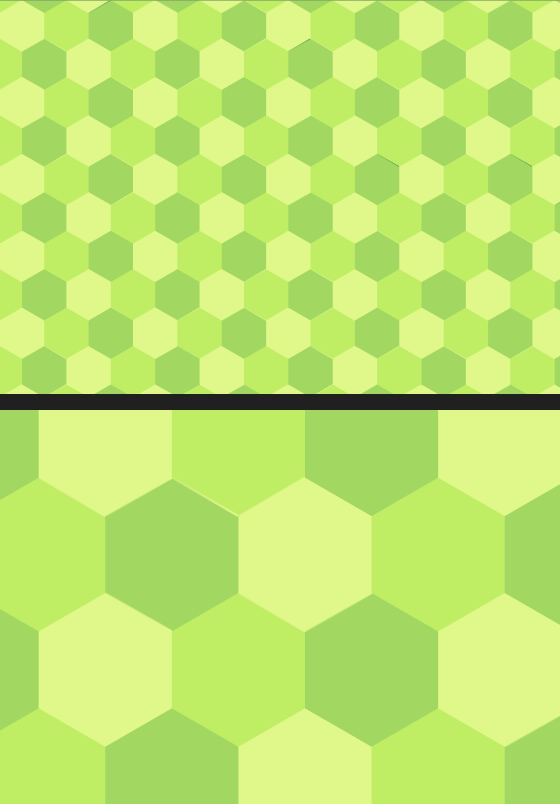
Top, the full canvas; bottom, a detail of the centre.
Write a WebGL 1 fragment shader that draws this pattern.

```glsl
precision highp float;
// Honeycomb of pointy-top hexagons in three greens, colours cycling along each row.
// Each point finds its two nearest cell centres; their bisector gives the smooth edge.
// Some slanted edges carry a tapered hairline seam, pale or dark, chosen by hash.

uniform vec2 u_resolution;

// Lengths are in canvas heights unless noted
const float PITCH = 0.11265;               // width of one hexagon
const vec2 FIRST_CENTRE = vec2(0.0559, 0.0654); // from the top left corner
const float ROW_STEP = 0.8660254;          // row spacing, in pitches
const vec3 PALE = vec3(0.878, 0.969, 0.541);
const vec3 LIME = vec3(0.749, 0.933, 0.396);
const vec3 LEAF = vec3(0.635, 0.847, 0.384);
const vec3 DARK_SEAM = vec3(0.30, 0.60, 0.28);
const vec3 RIM = vec3(0.50, 0.64, 0.40);
const float SEAM_HALF_WIDTH = 0.008;       // in pitches
const float PALE_SEAM_SHARE = 0.35;
const float DARK_SEAM_SHARE = 0.10;
const float RIM_WIDTH = 0.0018;

float hash(vec2 p) {
  return fract(sin(dot(p, vec2(127.1, 311.7))) * 43758.545);
}

// Cells are (column, row); odd rows shift half a pitch to the right
vec2 cellCentre(vec2 cell) {
  return vec2(cell.x + 0.5 * mod(cell.y, 2.0), cell.y * ROW_STEP);
}

float colourIndex(vec2 cell) {
  return floor(mod(cell.x + 2.0 * mod(cell.y, 2.0) + 0.5, 3.0));
}

vec3 cellColour(vec2 cell) {
  float k = colourIndex(cell);
  return k < 0.5 ? PALE : (k < 1.5 ? LIME : LEAF);
}

// Fraction of a pixel covered by a line centred at distance zero
float lineCoverage(float d, float halfWidth, float pixel) {
  float lo = max(-halfWidth, d - 0.5 * pixel);
  float hi = min(halfWidth, d + 0.5 * pixel);
  return max(hi - lo, 0.0) / pixel;
}

void main() {
  vec2 uv = gl_FragCoord.xy / u_resolution.y;
  vec2 fromTop = vec2(uv.x, 1.0 - uv.y);
  vec2 p = (fromTop - FIRST_CENTRE) / PITCH;
  float pixel = 1.0 / (u_resolution.y * PITCH);

  // Nearest and second nearest cells among the four surrounding centres
  vec2 near = vec2(0.0);
  vec2 next = vec2(0.0);
  float nearD = 1e3;
  float nextD = 1e3;
  for (int j = 0; j < 2; j++) {
    float row = floor(p.y / ROW_STEP) + float(j);
    float col = floor(p.x - 0.5 * mod(row, 2.0));
    for (int i = 0; i < 2; i++) {
      vec2 cell = vec2(col + float(i), row);
      vec2 offset = p - cellCentre(cell);
      float d = dot(offset, offset);
      if (d < nearD) {
        next = near;
        nextD = nearD;
        near = cell;
        nearD = d;
      } else if (d < nextD) {
        next = cell;
        nextD = d;
      }
    }
  }

  // Neighbouring centres lie one pitch apart, so this is the edge distance
  float edge = 0.5 * (nextD - nearD);
  float own = clamp(0.5 + edge / pixel, 0.0, 1.0);
  vec3 colour = mix(cellColour(next), cellColour(near), own);

  // Seams lie on the upper slanted edges of the lower cell
  if (abs(near.y - next.y) > 0.5) {
    vec2 lower = near.y > next.y ? near : next;
    vec2 upper = near.y > next.y ? next : near;
    vec2 toUpper = cellCentre(upper) - cellCentre(lower);
    float side = sign(toUpper.x);
    float pick = hash(lower + vec2(0.37 * side, 4.3));
    vec2 middle = 0.5 * (cellCentre(upper) + cellCentre(lower));
    float along = dot(p - middle, vec2(-toUpper.y, toUpper.x)) * 1.732 + 0.5;
    float taper = mix(0.35, 1.0, clamp(along, 0.0, 1.0));
    float seam = lineCoverage(edge, SEAM_HALF_WIDTH, pixel) * taper;
    if (pick < PALE_SEAM_SHARE) {
      colour = mix(colour, PALE, seam);
    } else if (pick > 1.0 - DARK_SEAM_SHARE && colourIndex(lower) > 1.5) {
      colour = mix(colour, DARK_SEAM, seam);
    }
  }

  // Thin shaded rim along the top of the canvas
  float rim = clamp((RIM_WIDTH - fromTop.y) * u_resolution.y + 0.5, 0.0, 1.0);
  gl_FragColor = vec4(mix(colour, RIM, rim), 1.0);
}
```
